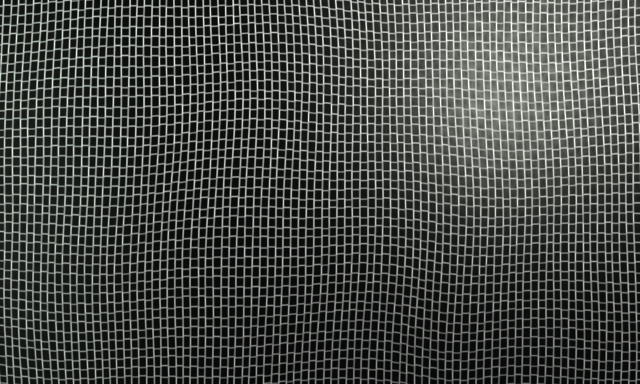
This texture is drawn by a Shadertoy shader. Its source:

```glsl
// Woven wire mesh, slightly rippled, lit from the upper right over a dark backing.
// A warped lattice gives the wire distances; the horizontals step at every
// crossing, and layered sines and cellular noise add bends, gloss and mottling.

const float PI = 3.14159265;
const vec2 WIRE_COUNT = vec2(86.0, 40.0);
const vec2 HALF_WIDTH = vec2(0.115, 0.080);   // vertical, horizontal; in cells
const vec3 BACKING = vec3(0.024, 0.030, 0.027);
const vec3 HAZE = vec3(0.43, 0.44, 0.40);
const vec3 STEEL = vec3(0.74, 0.75, 0.73);

float hash(vec2 p) {
    p = fract(p * vec2(0.1031, 0.1137));
    p += dot(p, p.yx + 33.33);
    return fract((p.x + p.y) * p.x * 17.7);
}

// Distance to the nearest scattered feature point
float cellular(vec2 p) {
    vec2 cell = floor(p);
    float nearest = 2.0;
    for (int y = -1; y <= 1; y++)
    for (int x = -1; x <= 1; x++) {
        vec2 id = cell + vec2(x, y);
        vec2 point = id + vec2(hash(id), hash(id + 57.0));
        nearest = min(nearest, length(p - point));
    }
    return nearest;
}

float bump(vec2 p, vec2 centre, vec2 radius) {
    vec2 d = (p - centre) / radius;
    return exp(-dot(d, d));
}

// Offset of the cloth in cells: broad ripples and one sagging crease
vec2 ripple(vec2 uv) {
    float crease = bump(uv, vec2(0.71, 0.0), vec2(0.07, 0.45));
    float dx = 0.50 * sin(4.0 * uv.y + 4.0 * uv.x) + 0.12 * sin(11.0 * uv.y - 9.0 * uv.x);
    float dy = 0.45 * sin(8.0 * uv.x + 2.0 * uv.y) + 0.18 * sin(21.0 * uv.x - 5.0 * uv.y);
    return vec2(dx, dy + 0.7 * crease);
}

// Small bends that differ from wire to wire
float bend(float wire, float along) {
    float phase = 6.28 * hash(vec2(wire, 7.0));
    return 0.03 * sin(along * 0.5 + phase) + 0.05 * sin(along * 0.17 + 2.0 * phase);
}

// Square wave with soft flanks at whole numbers
float stepWave(float t) {
    return clamp(2.5 * sin(PI * t), -1.0, 1.0);
}

float wireMask(float dist, float halfWidth, float pixel) {
    float soft = max(0.10, 0.90 * pixel);
    return 1.0 - smoothstep(halfWidth - soft, halfWidth + soft, abs(dist));
}

// Brightness of the lamp on the wires
float lampLight(vec2 uv) {
    float light = 0.80 + 0.20 * smoothstep(0.1, 1.0, uv.y);
    light += 0.22 * bump(uv, vec2(0.85, 0.85), vec2(0.35, 0.45));
    light += 0.12 * bump(uv, vec2(0.0, 0.5), vec2(0.25, 0.6));
    return light - 0.18 * bump(uv, vec2(0.72, 0.0), vec2(0.45, 0.3));
}

// Diffuse glow seen through the holes
float hazeAmount(vec2 uv) {
    return 0.52 * bump(uv, vec2(0.77, 0.73), vec2(0.14, 0.25))
         + 0.62 * bump(uv, vec2(0.88, 0.92), vec2(0.33, 0.45))
         + 0.20 * bump(uv, vec2(0.0, 0.5), vec2(0.20, 0.6));
}

void mainImage(out vec4 fragColor, in vec2 fragCoord) {
    vec2 uv = fragCoord / iResolution.xy;
    vec2 grid = uv * WIRE_COUNT + ripple(uv);
    vec2 pixel = fwidth(grid);
    vec2 wire = round(grid);

    // Vertical wires run nearly straight and catch light on alternate segments
    float distV = grid.x - wire.x - bend(wire.x, grid.y);
    float maskV = wireMask(distV, HALF_WIDTH.x, pixel.x);
    float raisedV = stepWave(grid.y + wire.x);

    // Horizontal wires are short level segments, stepped at each crossing
    float stepH = stepWave(grid.x + wire.y);
    float distH = grid.y - wire.y - 0.06 * stepH - bend(wire.y + 200.0, grid.x);
    float maskH = wireMask(distH, HALF_WIDTH.y, pixel.y);

    // Shading: raised parts shine, each segment has its own gloss
    float glossV = 0.90 + 0.20 * hash(vec2(wire.x, floor(grid.y)) + 11.0);
    float glossH = 0.90 + 0.20 * hash(vec2(floor(grid.x), wire.y) + 31.0);
    float shineV = (0.97 + 0.12 * raisedV) * glossV;
    float shineH = (0.82 + 0.06 * stepH) * glossH;
    float shine = mix(shineH, shineV, maskV);

    // Backing with mottled glow
    float mottle = 0.78 + 0.45 * cellular(grid * 0.9);
    float haze = hazeAmount(uv);
    vec3 backing = BACKING + HAZE * haze * mottle;

    // Cool green tint toward the left, neutral on the right
    vec3 tint = mix(vec3(0.95, 1.0, 0.97), vec3(1.0), smoothstep(0.0, 0.5, uv.x));
    vec3 metal = STEEL * tint * shine * lampLight(uv) + 0.05 * haze;
    float cover = 1.0 - (1.0 - maskV) * (1.0 - maskH);
    fragColor = vec4(clamp(mix(backing, metal, cover), 0.0, 1.0), 1.0);
}
```
